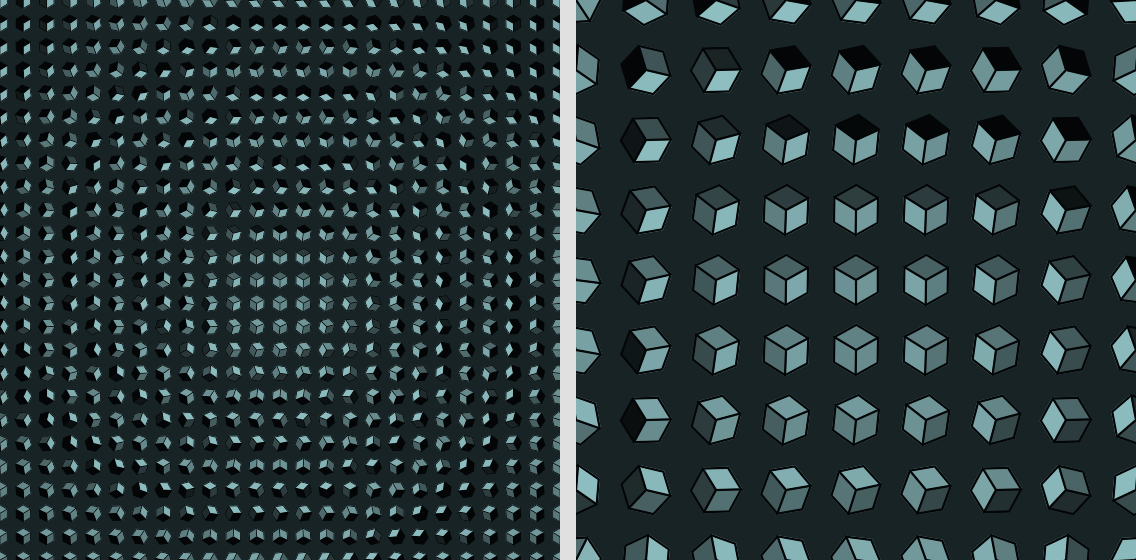
Left, the full canvas; right, a detail of the centre.
This pattern is drawn by a Shadertoy shader. Its source:

```glsl
const float PI = 3.14159265;

mat2 rotate(float a) {
    float c = cos(a), s = sin(a);
    return mat2(c, s, -s, c);
}

// Slow-fast-slow ramp with flat ends
float easeInOut(float t) {
    t = clamp(t, 0.0, 1.0);
    return t * t * t * (t * (6.0 * t - 15.0) + 10.0);
}

// Signed distance to a hexagon with a corner pointing up
float hexagon(vec2 p, float radius) {
    p = abs(p);
    return max(p.x, dot(p, vec2(0.5, 0.8660254))) - 0.8660254 * radius;
}

// Diffuse light on a cube face that leans toward the given screen angle
float faceLight(float angle, vec2 cell) {
    vec3 normal = vec3(0.8165 * vec2(cos(angle), sin(angle)), 0.5774);
    vec3 toLight = normalize(vec3(vec2(0.1, -1.2) - cell, 4.5));
    return pow(max(dot(normal, toLight), 0.0), 0.65);
}

void mainImage(out vec4 fragColor, in vec2 fragCoord) {
    // Grid with one cube centred on the canvas
    float pixel = 24.0 / iResolution.y;
    vec2 p = (fragCoord - 0.5 * iResolution.xy) * pixel;
    vec2 cell = round(p);

    // Each cube spins clockwise, up to a full turn at the corners
    float spin = 2.0 * PI * easeInOut(length(cell) / 16.0);
    vec2 q = rotate(spin) * (p - cell);

    // Three visible faces, each spanning a third of the hexagon
    float third = 2.0 * PI / 3.0;
    float angle = atan(q.y, q.x);
    float faceAngle = PI / 2.0 + third * floor((angle - PI / 6.0) / third);
    float seam = length(q) * sin(PI / 3.0 - abs(angle - faceAngle));
    float outline = hexagon(q, 0.36);

    vec3 ink = vec3(0.012, 0.02, 0.025);
    vec3 face = mix(ink, vec3(0.56, 0.75, 0.76), faceLight(faceAngle - spin, cell));

    // Inner seams and silhouette share one line width
    float edge = min(abs(seam), abs(outline)) - 0.016;
    face = mix(ink, face, smoothstep(-0.6 * pixel, 0.6 * pixel, edge));

    float coverage = smoothstep(0.6 * pixel, -0.6 * pixel, outline - 0.016);
    fragColor = vec4(mix(vec3(0.094, 0.138, 0.15), face, coverage), 1.0);
}
```
